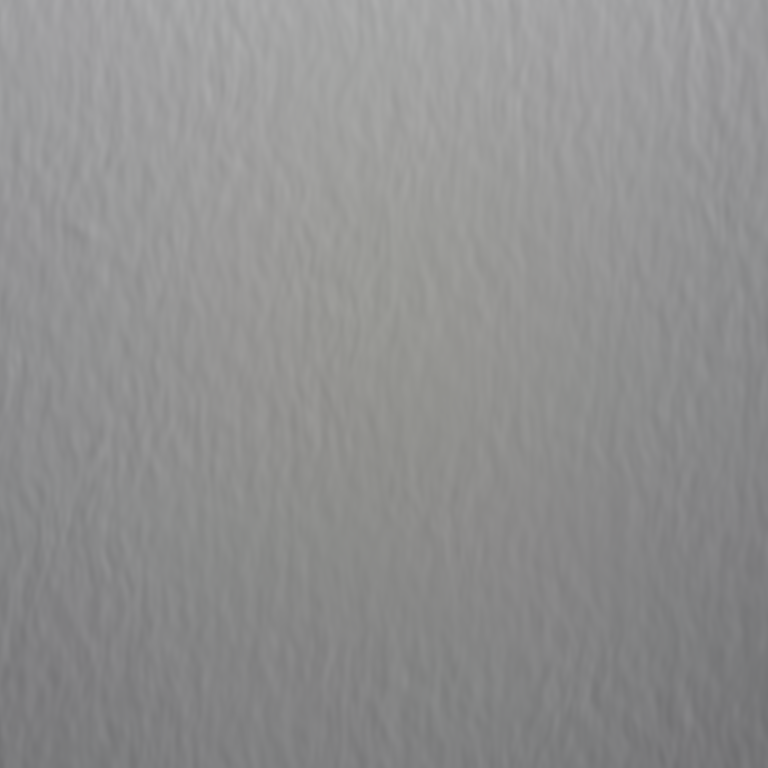
Give the GLSL for this texture, as a Shadertoy shader.

```glsl
#define LIGHT_TOP 0.652
#define LIGHT_BOTTOM 0.500
#define SIDE_FALLOFF 0.14
#define GRAIN_FREQ vec2(46.0, 21.0)
#define GRAIN_GAIN 0.052
#define LIGHT_STEP vec2(0.0055, 0.0025)
#define TINT_GAIN 0.008

vec2 randomGradient(vec2 cell) {
    vec3 q = fract(cell.xyx * vec3(0.1031, 0.1030, 0.0973));
    q += dot(q, q.yzx + 33.33);
    float angle = 6.2832 * fract((q.x + q.y) * q.z);
    return vec2(cos(angle), sin(angle));
}

float gradientNoise(vec2 p) {
    vec2 i = floor(p), f = p - i;
    vec2 u = f * f * f * (f * (f * 6.0 - 15.0) + 10.0);
    vec2 e = vec2(0.0, 1.0);
    float a = dot(randomGradient(i), f);
    float b = dot(randomGradient(i + e.yx), f - e.yx);
    float c = dot(randomGradient(i + e.xy), f - e.xy);
    float d = dot(randomGradient(i + e.yy), f - e.yy);
    return mix(mix(a, b, u.x), mix(c, d, u.x), u.y);
}

float bump(vec2 p, vec2 center, vec2 size) {
    vec2 d = (p - center) / size;
    return exp(-dot(d, d));
}

// Brushed plaster: upright ridges in three sizes, gently bent
float grainHeight(vec2 p) {
    p.x += 0.012 * gradientNoise(p * 9.0);
    float h = gradientNoise(p * GRAIN_FREQ);
    h += 0.45 * gradientNoise(p * GRAIN_FREQ * 1.9 + 17.0);
    h += 0.50 * gradientNoise(p * GRAIN_FREQ * vec2(0.6, 0.3) + 41.0);
    return h;
}

// One small pimple and one shallow slanted dent
float blemishHeight(vec2 p) {
    vec2 q = p + vec2(0.0, 0.45 * (p.x - 0.115));
    return 1.5 * bump(p, vec2(0.127, 0.408), vec2(0.009, 0.013))
         + 1.6 * bump(q, vec2(0.108, 0.694), vec2(0.026, 0.012));
}

void mainImage(out vec4 fragColor, in vec2 fragCoord) {
    vec2 uv = fragCoord / iResolution.xy;
    vec2 p = fragCoord / iResolution.y;

    // Soft light from above, fading to both sides
    float side = uv.x - 0.42;
    float shade = mix(LIGHT_BOTTOM, LIGHT_TOP, uv.y) - SIDE_FALLOFF * side * side;
    shade += 0.008 * gradientNoise(p * 4.0 + 5.0);

    // Relief lit from the right, calmer around the middle
    float calm = bump(uv, vec2(0.62, 0.42), vec2(0.36, 0.42));
    float rough = 1.0 - 0.45 * calm + 0.5 * gradientNoise(p * 6.0 + 9.0);
    float grain = grainHeight(p) - grainHeight(p + LIGHT_STEP);
    float blemish = blemishHeight(p - LIGHT_STEP) - blemishHeight(p + LIGHT_STEP * vec2(1.0, -1.0));
    shade += GRAIN_GAIN * (rough * grain + 0.5 * blemish);

    // Faint warm center and cool rim
    float warmth = 2.0 * bump(uv, vec2(0.5, 0.55), vec2(0.3, 0.4)) - 0.7;
    vec3 tint = TINT_GAIN * vec3(0.3, 0.15, -0.9) * warmth;
    tint += 0.006 * vec3(0.4, -0.6, 0.2) * gradientNoise(p * 5.0 + 23.0);
    fragColor = vec4(shade + tint, 1.0);
}
```
